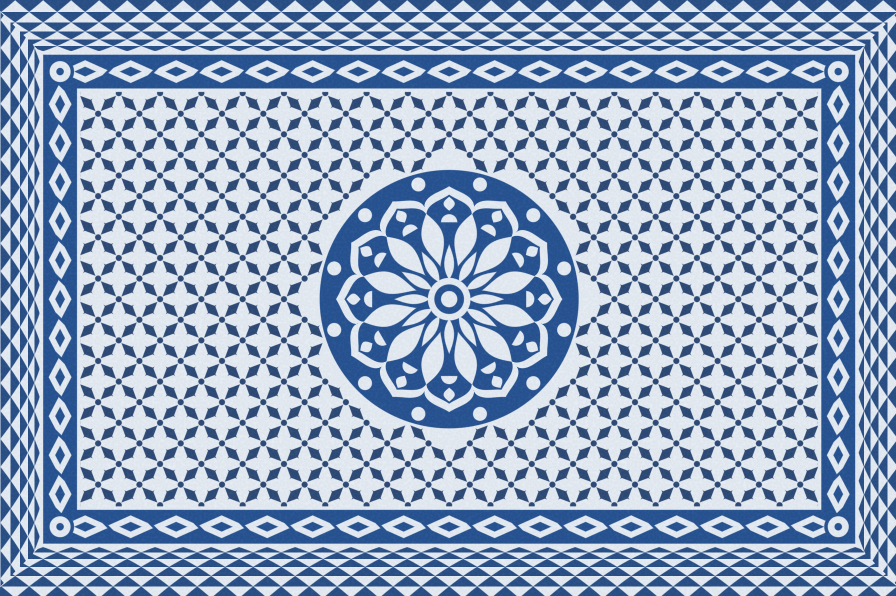
Write a Shadertoy shader that draws this pattern.

```glsl
const vec3 PAPER = vec3(0.885, 0.91, 0.94);
const vec3 BLUE = vec3(0.155, 0.325, 0.565);
const vec3 INK = vec3(0.18, 0.29, 0.46);
const float PI = 3.14159265;

// Coverage of a shape from its signed distance
float cover(float d) {
    float w = 0.5 * 512.0 / iResolution.y;
    return 1.0 - smoothstep(-w, w, d);
}

// Folds the plane into one of twelve sectors, its axis along x
vec2 sector(vec2 p, float turn) {
    float step12 = PI / 6.0;
    float a = atan(p.y, p.x) - turn;
    a -= step12 * floor(a / step12 + 0.5);
    return length(p) * vec2(cos(a), sin(a));
}

float petal(vec2 q, float start, float end, float width, float skew) {
    float s = clamp((q.x - start) / (end - start), 0.0, 1.0);
    float side = abs(q.y) - width * sin(PI * pow(s, skew));
    return max(side * 0.9, abs(q.x - 0.5 * (start + end)) - 0.5 * (end - start));
}

float diamond(vec2 p, vec2 size) {
    vec2 n = 1.0 / size;
    return (dot(abs(p), n) - 1.0) / length(n);
}

// Cellular noise: distance to the nearest scattered speck
float cells(vec2 p) {
    vec2 id = floor(p);
    float nearest = 1.0;
    for (int j = -1; j <= 1; j++)
    for (int i = -1; i <= 1; i++) {
        vec2 c = id + vec2(i, j);
        vec2 h = fract(sin(vec2(dot(c, vec2(127.1, 311.7)), dot(c, vec2(269.5, 183.3)))) * 43758.5);
        nearest = min(nearest, length(c + h - p));
    }
    return nearest;
}

// Checkerboard of diagonal leaves, with dots where the tips meet
float field(vec2 p) {
    vec2 g = p / 17.7;
    vec2 id = floor(g);
    vec2 q = (g - id - 0.5) * 17.7;
    if (mod(id.x + id.y, 2.0) > 0.5) q.x = -q.x;
    q = vec2(q.x + q.y, q.y - q.x) * 0.7071;
    float leaf = min(diamond(q, vec2(9.2, 4.2)), length(q * vec2(0.8, 1.0)) - 3.5);
    leaf = min(leaf, diamond(q, vec2(2.0, 5.4)));
    if (length((id + 0.5) * 17.7) < 117.0) leaf = 9.0;
    vec2 node = floor(g + 0.5);
    float dotShape = length(p - node * 17.7) - 2.6;
    if (mod(node.x + node.y, 2.0) > 0.5 || length(node) * 17.7 < 117.0) dotShape = 9.0;
    return min(leaf, dotShape);
}

// White parts of the round medallion
float medallion(vec2 p) {
    float r = length(p);
    vec2 q = sector(p, 0.0);
    vec2 m = sector(p, PI / 12.0);
    float t = min(abs(atan(q.y, q.x)) * 12.0 / PI, 1.0);
    float edge = 81.0 + 12.0 * sqrt(1.0 - t * t) + 4.0 * pow(1.0 - t, 4.0);
    float d = abs(r - edge + 3.6) - 3.6;
    d = min(d, length(m - vec2(102.0, 0.0)) - 6.0);
    d = min(d, petal(m, 29.0, 76.0, 9.2, 1.15));
    d = min(d, petal(q, 17.0, 47.0, 4.2, 0.85));
    d = min(d, petal(q, 76.0, 88.0, 4.8, 1.0));
    d = min(d, max(length(q - vec2(66.0, 0.0)) - 7.0, 66.0 - q.x));
    d = min(d, abs(r - 15.5) - 2.8);
    return min(d, r - 7.0);
}

// White links and corner rosettes along the blue band
float chain(vec2 p, vec2 uv, float period) {
    float u = uv.x - period * floor(uv.x / period + 0.5);
    vec2 link = vec2(u, uv.y);
    float d = diamond(link, vec2(0.56 * period, 9.8));
    d = max(d, -diamond(link, vec2(0.24 * period, 4.2)));
    float joint = fract(uv.x / period) * period - 0.5 * period;
    d = max(d, 1.1 - abs(joint - uv.y) * 0.7);
    float corner = length(abs(p) - vec2(333.5, 195.5));
    d = max(d, 12.0 - corner);
    return min(d, max(corner - 9.0, 3.2 - corner));
}

vec3 paint(vec2 p) {
    vec2 beyond = abs(p) - vec2(319.0, 181.0);
    float d = max(beyond.x, beyond.y);
    bool upright = beyond.x > beyond.y;
    float u = upright ? p.y : p.x;

    // Inner field and medallion
    vec3 col = mix(PAPER, INK, cover(max(field(p), d + 3.0)));
    col = mix(col, BLUE, cover(length(p) - 111.0));
    col = mix(col, PAPER, cover(max(medallion(p), length(p) - 110.0)));

    // Chain band
    col = mix(col, BLUE, cover(abs(d - 14.5) - 14.5));
    float links = chain(p, vec2(u, d - 14.5), upright ? 33.5 : 39.0);
    col = mix(col, PAPER, cover(max(links, abs(d - 14.5) - 12.0)));

    // Rows of triangles, growing towards the rim
    if (d > 32.0) {
        float row = (sqrt(16.0 + 2.2 * (d - 32.0)) - 4.0) / 1.1;
        float tall = 4.0 + 1.1 * row;
        float wave = abs(fract(u / 24.0 + 0.5 * floor(row)) - 0.5) * 2.0;
        float tri = (wave - fract(row)) / length(vec2(1.0 / tall, 1.0 / 12.0));
        col = mix(PAPER, mix(BLUE, INK, 0.4), cover(tri));
    }
    return col + 0.04 * (cells(p * 0.45) - 0.45);
}

void mainImage(out vec4 fragColor, in vec2 fragCoord) {
    vec3 sum = vec3(0.0);
    for (int i = 0; i < 4; i++) {
        vec2 jitter = vec2(i & 1, i >> 1) * 0.5 - 0.25;
        vec2 p = ((fragCoord + jitter) / iResolution.xy - 0.5) * vec2(768.0, 512.0);
        sum += paint(p - vec2(1.0, -1.0));
    }
    fragColor = vec4(sum * 0.25, 1.0);
}
```
